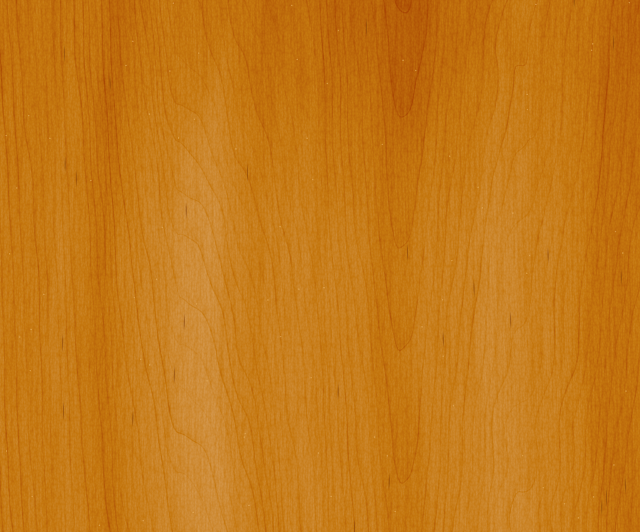
Write a Shadertoy shader that draws this texture.

```glsl
const vec3 DARK_WOOD  = vec3(0.705, 0.352, 0.030);
const vec3 HONEY_WOOD = vec3(0.770, 0.467, 0.057);
const vec3 PALE_WOOD  = vec3(0.812, 0.556, 0.230);
const vec3 PORE_COLOR = vec3(0.52, 0.25, 0.03);
const vec3 SPECK_COLOR = vec3(0.90, 0.69, 0.38);

const float SEAM_X  = 0.338;   // half arches spring from here
const float HEART_X = 0.758;   // axis of the pointed flame figure
const float CURL_X  = 0.980;   // axis of the wavy figure
const float RINGS   = 50.0;    // ring lines per canvas height
const float QUARTER_RINGS = 5.0;  // extra lines in the straight middle
const float LINE_WIDTH = 0.0023;
const float LINE_DEPTH = 0.40;
const float LATEWOOD_DEPTH = 0.20;
const float FIBRE_DEPTH = 0.26;
const float MOTTLE_DEPTH = 0.24;
const float GRIT_DEPTH = 0.24;
const float BAND_CONTRAST = 1.25;
const float BASE_TONE = 0.64;

float hash1(float n) {
    n = fract(n * 0.1031);
    n *= n + 33.33;
    return fract(n * (n + n));
}

vec2 hash2(vec2 p) {
    vec3 q = fract(p.xyx * vec3(0.1031, 0.1030, 0.0973));
    q += dot(q, q.yzx + 33.33);
    return fract((q.xx + q.yz) * q.zy);
}

// Cellular noise: x = distance to the nearest point, y = id of its cell
vec2 cellular(vec2 p) {
    vec2 cell = floor(p);
    vec2 nearest = vec2(9.0, 0.0);
    for (int j = -1; j <= 1; j++)
    for (int i = -1; i <= 1; i++) {
        vec2 c = cell + vec2(i, j);
        float d = length(c + hash2(c) - p);
        if (d < nearest.x) nearest = vec2(d, hash2(c + 71.0).y);
    }
    return nearest;
}

float bump(float x, float center, float width) {
    float d = (x - center) / width;
    return exp(-d * d);
}

// Rounded absolute value, flat at zero
float softAbs(float d, float r) {
    return sqrt(d * d + r * r) - r;
}

// Growth ring count; its whole numbers are the ring lines
float ringField(vec2 p) {
    float x = p.x + 0.003 * sin(p.y * 8.0 + p.x * 5.0)
                  + 0.0010 * sin(p.y * 33.0 + p.x * 23.0)
                  + 0.0035 * sin(p.x * 61.0) + 0.002 * sin(p.x * 143.0 + p.y * 2.0);
    float y = p.y + 0.016 * sin(p.y * 13.0 + p.x * 9.0)
                  + 0.009 * sin(p.y * 29.0 - p.x * 31.0)
                  + 0.003 * sin(p.y * 71.0 + p.x * 90.0);

    float d = x - SEAM_X;
    float arches = mix(2.5, 11.0, smoothstep(0.10, 0.34, x)) * y
                 + RINGS * sign(d) * softAbs(d, d < 0.0 ? 0.010 : 0.085);

    float flame = 16.56 + 4.55 * y - RINGS * softAbs(x - HEART_X, 0.027);

    float curlD = x - CURL_X + 0.012 * sin(p.y * 25.0 + 3.0 * sin(p.y * 5.0))
                               * bump(x, CURL_X, 0.09);
    float curls = 7.6 + 6.0 * y - RINGS * sign(curlD) * softAbs(curlD, 0.033);

    float field = mix(arches, flame, smoothstep(0.43, 0.62, x));
    field += QUARTER_RINGS * smoothstep(0.40, 0.70, x);
    return mix(field, curls + QUARTER_RINGS, smoothstep(0.86, 0.95, x));
}

// Broad light and dark bands of the boards
float bandTone(vec2 p) {
    float x = p.x + 0.02 * sin(p.y * 4.0);
    float tone = 0.27 * bump(x, 0.385, 0.07) * smoothstep(1.1, 0.6, p.y)
               + 0.13 * bump(x, 0.95, 0.09) + 0.06 * bump(x, 0.60, 0.06)
               - 0.14 * bump(x, 0.20, 0.04) - 0.10 * bump(x, HEART_X, 0.05)
               - 0.20 * smoothstep(1.04, 1.18, x) - 0.08 * bump(x, 0.0, 0.09);
    tone -= 0.36 * smoothstep(0.5, 1.0, p.y) * (0.35 + 0.65 * bump(p.x, 0.72, 0.3));
    return tone + 0.03 * sin(x * 47.0 + sin(p.y * 3.0)) + 0.02 * sin(x * 109.0 + p.y);
}

vec3 woodColor(float tone) {
    tone = clamp(tone, -0.3, 1.15) * 2.0;
    return tone < 1.0 ? mix(DARK_WOOD, HONEY_WOOD, tone)
                      : mix(HONEY_WOOD, PALE_WOOD, tone - 1.0);
}

void mainImage(out vec4 fragColor, in vec2 fragCoord) {
    vec2 p = fragCoord / iResolution.y;
    float pixel = 1.0 / iResolution.y;

    // Ring lines with a soft dark side
    float rings = ringField(p);
    float slope = max(length(vec2(dFdx(rings), dFdy(rings))) / pixel, 4.0);
    float phase = fract(rings);
    float dist = min(phase, 1.0 - phase) / slope;
    float line = 1.0 - smoothstep(0.0, max(LINE_WIDTH, pixel), dist);
    float figure = bump(p.x, HEART_X, 0.05) + 0.35 * bump(p.x, 0.39, 0.06)
                 + 0.25 * bump(p.x, CURL_X, 0.06);
    float strength = mix(0.2, 1.0, hash1(floor(rings + 0.5) + 7.0)) + 0.55 * figure;
    strength *= 0.8 + 0.2 * sin(p.y * 9.0 + p.x * 40.0);
    float latewood = exp(-4.5 * phase) * smoothstep(0.0, 0.06, phase);

    // Long fibres, short mottling and fine grit
    float sway = p.x + 0.004 * sin(p.y * 6.0 + p.x * 4.0);
    float fibre = cellular(vec2(sway * 190.0, p.y * 6.0)).x - 0.45;
    float mottle = cellular(vec2(sway * 230.0, p.y * 60.0)).x - 0.45;
    float grit = cellular(vec2(p.x * 260.0, p.y * 190.0) + 31.0).x - 0.45;

    float tone = BASE_TONE + BAND_CONTRAST * bandTone(p)
               - strength * (LINE_DEPTH * line + LATEWOOD_DEPTH * latewood)
               - FIBRE_DEPTH * fibre - MOTTLE_DEPTH * mottle - GRIT_DEPTH * grit;
    vec3 color = woodColor(tone);

    // Sparse dark pores and tiny pale specks
    vec2 pore = cellular(vec2(sway * 70.0, p.y * 6.0) + 13.0);
    color = mix(color, PORE_COLOR, 0.55 * step(0.95, pore.y) * (1.0 - smoothstep(0.03, 0.12, pore.x)));
    vec2 speck = cellular(p * 22.0 + 5.0);
    color = mix(color, SPECK_COLOR, 0.6 * step(speck.y, 0.12) * (1.0 - smoothstep(0.01, 0.05, speck.x)));

    fragColor = vec4(color, 1.0);
}
```
